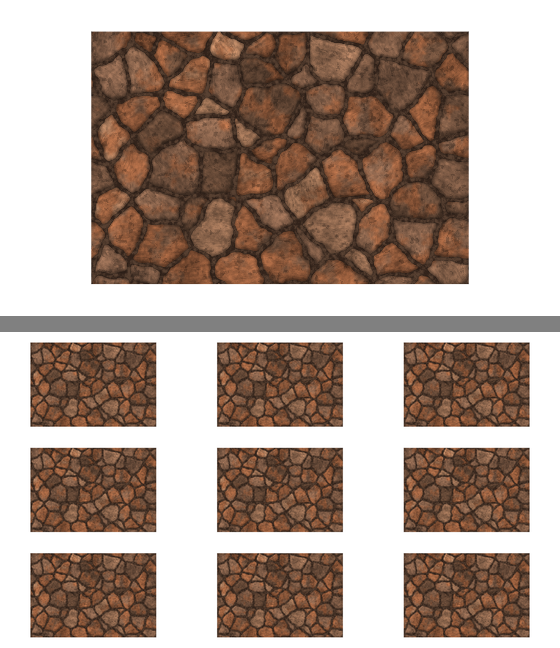
Top, the tile; bottom, the same tile 3 across and 3 down.
A Shadertoy shader for this texture:

```glsl
const vec2 PANEL_MIN = vec2(0.163, 0.101);
const vec2 PANEL_MAX = vec2(0.837, 0.900);
const vec2 CELLS = vec2(9.0, 8.0);        // stones across and up; even rows so it wraps
const vec2 CELL_SHAPE = vec2(1.333, 1.0); // cell width and height, in cell heights
const float JITTER = 0.82;
const float SIZE_SPREAD = 0.65;
const float CORNER_SHARPNESS = 24.0;
const float JOINT_HALF_WIDTH = 0.068;
const float EDGE_WOBBLE = 0.13;
const vec2 LIGHT_DIR = vec2(-0.4, 0.9);

const vec3 WHITE = vec3(1.0);
const vec3 DARK_BROWN = vec3(0.39, 0.28, 0.21);
const vec3 MID_BROWN = vec3(0.475, 0.345, 0.265);
const vec3 TAN = vec3(0.62, 0.45, 0.335);
const vec3 RUST = vec3(0.56, 0.335, 0.21);
const vec3 MORTAR_DARK = vec3(0.18, 0.125, 0.095);
const vec3 MORTAR_LIGHT = vec3(0.32, 0.235, 0.18);

vec2 hash22(vec2 p) {
    vec3 a = fract(vec3(p.xyx) * vec3(0.1031, 0.1030, 0.0973));
    a += dot(a, a.yzx + 33.33);
    return fract((a.xx + a.yz) * a.zy);
}

// Value noise that wraps after a whole number of cells
float wrapNoise(vec2 p, vec2 period) {
    vec2 i = floor(p), f = fract(p);
    f = f * f * (3.0 - 2.0 * f);
    float a = hash22(mod(i, period)).x;
    float b = hash22(mod(i + vec2(1, 0), period)).x;
    float c = hash22(mod(i + vec2(0, 1), period)).x;
    float d = hash22(mod(i + vec2(1, 1), period)).x;
    return mix(mix(a, b, f.x), mix(c, d, f.x), f.y);
}

float fbm(vec2 uv, vec2 freq) {
    float sum = 0.0, amp = 0.5;
    for (int k = 0; k < 4; k++) {
        sum += amp * wrapNoise(uv * freq, freq);
        freq *= 2.0;
        amp *= 0.55;
    }
    return sum / 1.01;
}

// Stone centre (xy) and its size weight (z); odd rows shift by half a cell
vec3 stoneSite(vec2 cell) {
    vec2 id = mod(cell, CELLS);
    vec2 centre = cell + 0.5 + JITTER * (hash22(id + 3.0) - 0.5);
    centre.x += 0.5 * mod(id.y, 2.0);
    float h = hash22(id + 41.0).x;
    return vec3(centre * CELL_SHAPE, SIZE_SPREAD * h * h);
}

// Weighted cellular pattern: returns edge distance, slope and offset to the centre
float stonePattern(vec2 q, out vec2 id, out vec2 slope, out vec2 local) {
    vec2 p = q * CELL_SHAPE, home = floor(q), nearest = home;
    float best = 1e5;
    vec3 site = vec3(0.0);
    for (int y = -3; y <= 3; y++)
    for (int x = -3; x <= 2; x++) {
        vec2 cell = home + vec2(x, y);
        vec3 s = stoneSite(cell);
        float power = dot(p - s.xy, p - s.xy) - s.z;
        if (power < best) { best = power; nearest = cell; site = s; }
    }
    float total = 0.0;
    slope = vec2(0.0);
    for (int y = -3; y <= 3; y++)
    for (int x = -3; x <= 3; x++) {
        if (x == 0 && y == 0) continue;
        vec3 s = stoneSite(nearest + vec2(x, y));
        vec2 across = s.xy - site.xy;
        float power = dot(p - s.xy, p - s.xy) - s.z;
        float gap = max(length(across), 0.05);
        float weight = exp(-CORNER_SHARPNESS * (power - best) / (2.0 * gap));
        total += weight;
        slope += weight * across / gap;
    }
    slope /= max(total, 1e-6);
    id = mod(nearest, CELLS);
    local = p - site.xy;
    return -log(max(total, 1e-9)) / CORNER_SHARPNESS;
}

vec3 stoneColor(vec2 uv, vec2 id, vec2 local, float grain) {
    vec2 kind = hash22(id + 71.0);
    float blotch = fbm(uv, vec2(16.0, 11.0));
    float stain = fbm(uv + 0.37, vec2(22.0, 15.0));

    // Scratches run along a direction of each stone's own
    float angle = 3.1416 * kind.y;
    vec2 along = mat2(cos(angle), sin(angle), -sin(angle), cos(angle)) * local;
    float streak = wrapNoise(along * vec2(5.0, 26.0) + 90.0 * kind, vec2(512.0));

    vec3 col = mix(DARK_BROWN, MID_BROWN, smoothstep(0.1, 0.55, kind.x));
    col = mix(col, TAN, smoothstep(0.68, 0.95, kind.x));
    float rust = smoothstep(0.55, 0.85, stain + 0.6 * (kind.y - 0.35));
    col = mix(col, RUST, 0.8 * rust);
    float pits = smoothstep(0.60, 0.74, fbm(uv + 0.71, vec2(75.0, 50.0)));
    float tone = 1.04 + 0.75 * (blotch - 0.5) + 0.5 * (grain - 0.5) + 0.16 * (streak - 0.5);
    return col * tone * (1.0 - 0.22 * pits);
}

void mainImage(out vec4 fragColor, in vec2 fragCoord) {
    vec2 st = fragCoord / iResolution.xy;
    vec2 uv = (st - PANEL_MIN) / (PANEL_MAX - PANEL_MIN);

    // Rough, hand-cut outlines
    vec2 coarse = vec2(27.0, 20.0), fine = vec2(90.0, 64.0);
    vec2 wobble = vec2(wrapNoise(uv * coarse, coarse), wrapNoise(uv * coarse + 9.5, coarse)) - 0.5;
    wobble += 0.4 * (vec2(wrapNoise(uv * fine, fine), wrapNoise(uv * fine + 5.5, fine)) - 0.5);

    vec2 id, slope, local;
    float edge = stonePattern(uv * CELLS + EDGE_WOBBLE * wobble, id, slope, local);
    float inset = edge - JOINT_HALF_WIDTH;
    float grain = fbm(uv, vec2(120.0, 80.0));

    // Stone faces with worn, shaded rims
    vec3 stone = stoneColor(uv, id, local, grain);
    stone *= mix(0.72, 1.0, smoothstep(0.0, 0.11, inset));
    stone *= 1.0 + 0.14 * dot(slope, LIGHT_DIR) * (1.0 - smoothstep(0.03, 0.18, inset));

    // Gritty mortar, darkest beside the stones
    vec3 mortar = mix(MORTAR_DARK, MORTAR_LIGHT, smoothstep(0.25, 0.75, grain));
    mortar *= mix(1.08, 0.85, smoothstep(-0.05, 0.0, inset));

    float pixel = CELLS.y / ((PANEL_MAX.y - PANEL_MIN.y) * iResolution.y);
    vec3 wall = mix(mortar, stone, smoothstep(-0.6 * pixel, 0.6 * pixel, inset));

    // White margin
    vec2 inside = min(st - PANEL_MIN, PANEL_MAX - st) * iResolution.xy;
    float mask = clamp(min(inside.x, inside.y) + 0.5, 0.0, 1.0);
    fragColor = vec4(mix(WHITE, wall, mask), 1.0);
}
```
